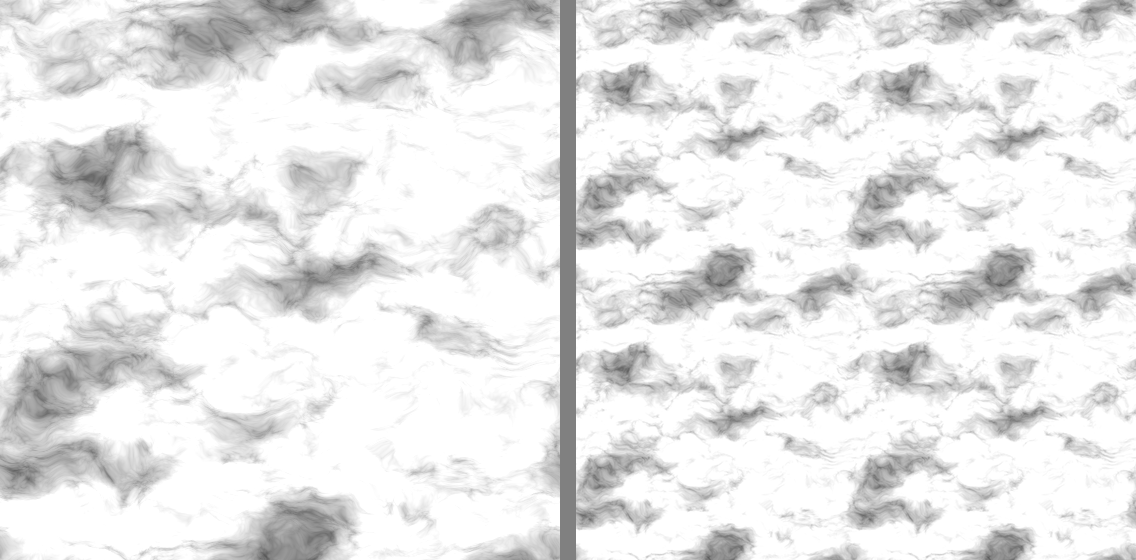
Left: one tile. Right: repeated 2 by 2.
Give the GLSL for this texture, as a WebGL 2 fragment shader.

```glsl
#version 300 es
precision highp float;
// Pale marble: soft grey clouds, drawn out sideways, crossed by fine dark
// creases. Clouds are wrapped gradient noise; creases are folded noise summed
// over octaves. All lattices hold whole numbers of cells, so the tile repeats.

uniform vec2 u_resolution;
out vec4 fragColor;

const vec2 CLOUD_CELLS = vec2(3.0, 6.0);     // cells per tile, coarse clouds
const vec2 PUFF_CELLS = vec2(5.0, 9.0);      // cells per tile, smaller clouds
const vec2 CREASE_CELLS = vec2(7.0, 12.0);   // cells per tile, first crease octave
const vec2 BEND_CELLS = vec2(6.0, 8.0);      // cells per tile, broad bending
const vec2 CRINKLE_CELLS = vec2(20.0, 25.0); // cells per tile, fine bending
const int CREASE_OCTAVES = 5;
const float CREASE_FALLOFF = 0.62;
const float CREASE_GAIN = 0.45;
const float CLOUD_GAIN = 0.75;
const float PUFF_GAIN = 0.48;
const float BEND_SIZE = 0.011;
const float CRINKLE_SIZE = 0.004;
const float CLOUD_TILT = 1.0;                // whole tiles of shear, coarse clouds
const float DENSITY_BIAS = 0.08;             // lowers the cover of the clouds
const float CONTRAST = 0.23;                 // darkness per unit of density
const float WISP_START = 0.27;               // crease height where wisps appear
const float WISP_GAIN = 0.2;
const float DARKEST = 0.66;
const float NOISE_SCALE = 4.3;               // brings noise to unit deviation
const float MEAN_FOLD = 0.8;                 // mean of the folded noise
const float TAU = 6.28318;

float hash(vec2 cell, float seed) {
  return fract(sin(dot(cell, vec2(127.1, 311.7)) + seed * 74.7) * 43758.5453);
}

// Slope of one lattice corner; the half step keeps the wrap exact
float corner(vec2 cell, vec2 offset, vec2 period, float seed) {
  vec2 wrapped = floor(mod(cell + 0.5, period));
  float angle = TAU * hash(wrapped, seed);
  return dot(vec2(cos(angle), sin(angle)), offset);
}

// Tiling gradient noise, each seed with its own lattice origin
float noise(vec2 uv, vec2 period, float seed) {
  vec2 p = uv * period + seed * vec2(0.37, 0.61);
  vec2 cell = floor(p);
  vec2 f = p - cell;
  vec2 w = f * f * f * (f * (f * 6.0 - 15.0) + 10.0);
  float a = corner(cell, f, period, seed);
  float b = corner(cell + vec2(1, 0), f - vec2(1, 0), period, seed);
  float c = corner(cell + vec2(0, 1), f - vec2(0, 1), period, seed);
  float d = corner(cell + vec2(1, 1), f - vec2(1, 1), period, seed);
  return NOISE_SCALE * mix(mix(a, b, w.x), mix(c, d, w.x), w.y);
}

vec2 noisePair(vec2 uv, vec2 period, float seed) {
  return vec2(noise(uv, period, seed), noise(uv, period, seed + 1.0));
}

// Sharp ridges where the noise of each octave crosses zero
float creases(vec2 uv) {
  float sum = 0.0;
  float gain = CREASE_GAIN;
  vec2 cells = CREASE_CELLS;
  for (int i = 0; i < CREASE_OCTAVES; i++) {
    sum += gain * (MEAN_FOLD - abs(noise(uv, cells, float(i) + 11.0)));
    gain *= CREASE_FALLOFF;
    cells *= 2.0;
  }
  return sum;
}

// Coarse clouds rise gently to the right; smaller ones lie level
float clouds(vec2 uv) {
  vec2 tilted = vec2(uv.x - CLOUD_TILT * uv.y, uv.y);
  float coarse = noise(tilted, CLOUD_CELLS, 3.0);
  float puffs = noise(uv, PUFF_CELLS, 5.0);
  return CLOUD_GAIN * coarse + PUFF_GAIN * puffs;
}

void main() {
  vec2 uv = gl_FragCoord.xy / u_resolution;

  // Bend the plane so that outlines wander and crinkle
  vec2 bent = uv + BEND_SIZE * noisePair(uv, BEND_CELLS, 7.0);
  bent += CRINKLE_SIZE * noisePair(uv, CRINKLE_CELLS, 21.0);

  // Density above zero darkens; faint wisps remain on the white ground
  float crease = creases(bent);
  float density = clouds(bent) + crease - DENSITY_BIAS;
  float dark = CONTRAST * max(density, 0.0);
  dark += WISP_GAIN * max(crease - WISP_START, 0.0);
  fragColor = vec4(vec3(1.0 - min(dark, DARKEST)), 1.0);
}
```
